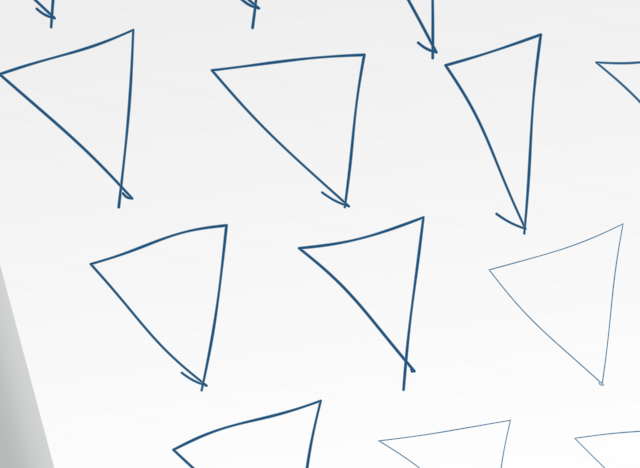
Give the GLSL for this pattern, as a WebGL 2 fragment shader.

```glsl
#version 300 es
precision highp float;
// Hand-drawn blue ink triangles on a tilted sheet of pale paper.

uniform vec2 u_resolution;
out vec4 fragColor;

const float PI = 3.14159;

float hash(vec2 p) {
    return fract(sin(dot(p, vec2(127.1, 311.7))) * 43758.5453);
}

// Random offset in -1..1 on both axes
vec2 jitter(vec2 p) {
    return 2.0 * vec2(hash(p), hash(p + 17.3)) - 1.0;
}

// Distance to a line from a to b, bowed and waved sideways by bend
float strokeDistance(vec2 p, vec2 a, vec2 b, vec2 bend) {
    float len = length(b - a);
    vec2 dir = (b - a) / len;
    vec2 q = vec2(dot(p - a, dir), dot(p - a, vec2(-dir.y, dir.x)));
    float t = clamp(q.x / len, 0.0, 1.0);
    float sway = bend.x * sin(PI * t) + bend.y * sin(2.0 * PI * t);
    return length(q - vec2(t * len, sway));
}

// Distance to one loose triangle whose ends cross at the lower corner
float triangleDistance(vec2 p, vec2 cell) {
    float narrow = step(0.72, hash(cell + 5.1));
    vec2 size = mix(0.82, 1.12, hash(cell + 2.7)) * mix(vec2(1.0), vec2(0.7, 1.25), narrow);
    vec2 left = size * vec2(-0.185, 0.065) + 0.02 * jitter(cell + 1.3);
    vec2 right = size * vec2(0.115, 0.13) + 0.025 * jitter(cell + 3.9);
    vec2 low = size * vec2(0.08, -0.2) + 0.025 * jitter(cell + 6.2);

    // Both closing strokes overrun the corner by their own amount
    vec2 startPoint = low + normalize(low - left) * 0.035 * hash(cell + 8.4);
    vec2 endPoint = low + normalize(low - right) * 0.06 * hash(cell + 9.6);
    vec2 flick = vec2(-0.07, 0.035) * pow(hash(cell + 4.5), 3.0) + vec2(-0.006, 0.004);

    vec2 wave = vec2(0.012, 0.005);
    float d = strokeDistance(p, startPoint, left, wave * jitter(cell + 11.2));
    d = min(d, strokeDistance(p, left, right, wave * jitter(cell + 12.8)));
    d = min(d, strokeDistance(p, right, endPoint, wave * 0.6 * jitter(cell + 14.1)));
    return min(d, strokeDistance(p, startPoint, startPoint + flick, vec2(0.003, 0.0)));
}

void main() {
    vec2 p = gl_FragCoord.xy / u_resolution.y;
    float pixel = 1.0 / u_resolution.y;
    float soft = max(0.0022, pixel);

    // Paper: lighter toward the bottom, with faint slanted ruling
    vec3 color = vec3(mix(0.987, 0.932, p.y) + 0.008 * p.x);
    float ruling = abs(fract((p.y + 0.24 * p.x) / 0.072) - 0.5) * 0.072;
    color -= 0.006 * (1.0 - smoothstep(0.0, 0.004, ruling));

    // Ink: staggered rows of triangles, finer toward the lower right
    float ink = 0.0;
    for (int row = -1; row <= 2; row++) {
        for (int col = 0; col < 4; col++) {
            vec2 cell = vec2(col, row);
            vec2 center = vec2(0.38, 0.39) + cell.x * vec2(0.43, 0.0) + cell.y * vec2(-0.18, 0.39);
            float heavy = 1.0 - smoothstep(0.65, 0.82, center.x - center.y);
            center += 0.02 * jitter(cell + 21.7);

            float pressure = 0.92 + 0.12 * sin(p.x * 31.0 + p.y * 23.0 + cell.x);
            float halfWidth = mix(0.0009, 0.0028, heavy) * pressure;
            float d = triangleDistance(p - center, cell);
            float coverage = 1.0 - smoothstep(halfWidth - soft, halfWidth + soft, d);
            ink = max(ink, coverage * mix(0.8, 1.0, heavy));
        }
    }
    color = mix(color, vec3(0.14, 0.32, 0.47), ink);

    // Grey table showing past the sheet's left edge
    float edge = (p.x - 0.116 + 0.267 * p.y) / 1.035;
    vec3 table = vec3(0.82, 0.825, 0.825) - 0.1 * smoothstep(0.0, 0.1, -edge);
    color = mix(table, color, smoothstep(-soft, soft, edge));

    fragColor = vec4(color, 1.0);
}
```
